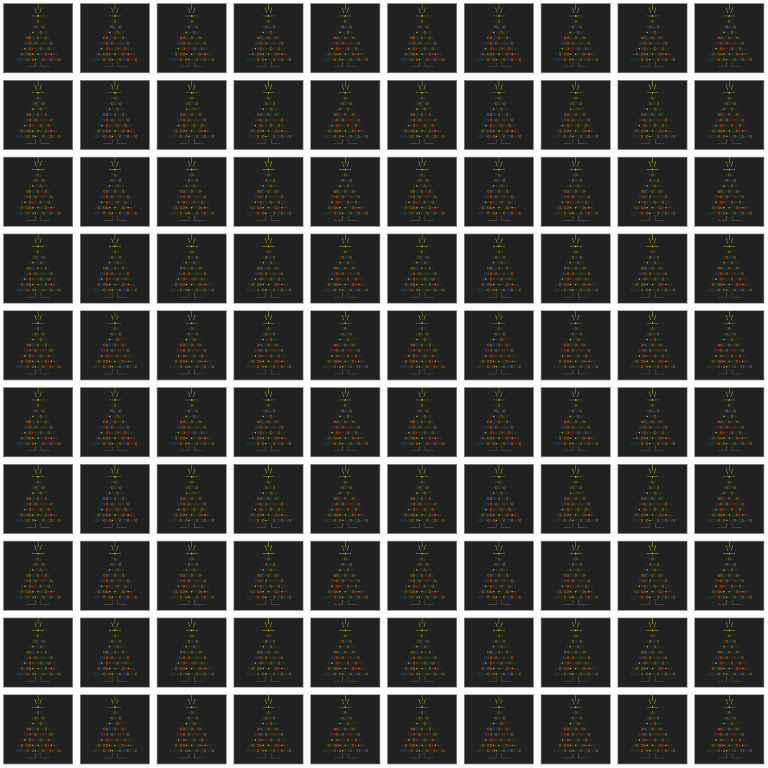
Write a Shadertoy shader that draws this pattern.

```glsl
// A ten by ten grid of dark panels on white, each with a small tree of glyphs.
// Every panel is one wrapped cell: chevrons, rings and dots fill a triangle of
// rows and columns, with a rayed star on top and a thin grey trunk below.

const float REPEATS = 10.0;
const float ROWS = 8.0;
const vec2 GLYPH_STEP = vec2(0.0345, 0.071);
const float STAR_DEPTH = 0.208;   // distance of the star from the cell top
const float TREE_X = 0.4965;
const float HALF_STROKE = 0.003;

const vec3 WHITE = vec3(0.985);
const vec3 PANEL = vec3(0.13);
const vec3 GREEN = vec3(0.13, 0.32, 0.10);
const vec3 ORANGE = vec3(0.72, 0.40, 0.05);
const vec3 RED = vec3(0.80, 0.06, 0.05);
const vec3 BLUE = vec3(0.05, 0.27, 0.62);
const vec3 YELLOW = vec3(0.85, 0.83, 0.18);
const vec3 GREY = vec3(0.50);

float hash(vec2 p) {
    return fract(sin(dot(p, vec2(12.9898, 78.233))) * 43758.5453);
}

float segment(vec2 p, vec2 a, vec2 b) {
    vec2 ab = b - a;
    return length(p - a - ab * clamp(dot(p - a, ab) / dot(ab, ab), 0.0, 1.0));
}

// Coverage of a shape from its signed distance
float fill(float d, float px) {
    return clamp(0.5 - d / px, 0.0, 1.0);
}

float stroke(float d, float px) {
    return fill(d - HALF_STROKE, px);
}

float ring(vec2 p, float radius) {
    return abs(length(p * vec2(1.0, 0.85)) - radius);
}

// Opens away from the trunk, with its tip at +x
float chevron(vec2 p) {
    return segment(vec2(p.x, abs(p.y)), vec2(0.009, 0.0), vec2(-0.009, 0.013));
}

// Foliage and ornaments; p is measured from the star, with y downwards
vec3 drawTree(vec3 base, vec2 p, float px) {
    vec2 id = floor(p / GLYPH_STEP + 0.5);
    vec2 q = p - id * GLYPH_STEP;
    if (id.y < 1.0 || id.y > ROWS || abs(id.x) > id.y) return base;

    bool spaced = mod(id.x + id.y - 1.0, 3.0) < 0.5;
    if (!spaced && hash(id + 31.0) > 0.15) {
        float facing = id.x < 0.0 ? 1.0 : -1.0;
        float leaf = chevron(vec2(q.x * facing, q.y));
        return mix(base, GREEN, stroke(leaf, px));
    }

    float kind = id.y < 1.5 ? 0.0 : hash(id + 7.0);
    if (kind > 0.80) return mix(base, YELLOW, fill(length(q) - 0.008, px));
    if (kind > 0.62) return mix(base, BLUE, stroke(ring(q, 0.014), px));
    if (kind > 0.42 && id.y > 4.5) {
        return mix(base, RED, fill(length(q) - 0.012, px));
    }
    return mix(base, ORANGE, stroke(ring(q, 0.011), px));
}

// Star with an upright ray, two slanted rays and a dashed bar
vec3 drawStar(vec3 base, vec2 p, float px) {
    vec2 m = vec2(abs(p.x), p.y);
    float rays = segment(m, vec2(0.0, -0.155), vec2(0.0, -0.085));
    rays = min(rays, segment(m, vec2(0.043, -0.105), vec2(0.023, -0.045)));
    float bar = segment(m, vec2(0.023, 0.0), vec2(0.038, 0.0));
    bar = min(bar, segment(m, vec2(0.055, 0.0), vec2(0.072, 0.0)));
    base = mix(base, YELLOW, 0.75 * stroke(min(rays, bar), px));
    return mix(base, YELLOW, fill(length(p) - 0.010, px));
}

// Two uprights and a broken ground line
vec3 drawTrunk(vec3 base, vec2 p, float px) {
    vec2 m = vec2(abs(p.x), p.y);
    float d = segment(m, vec2(0.036, 0.605), vec2(0.036, 0.660));
    d = min(d, segment(m, vec2(0.050, 0.662), vec2(0.070, 0.662)));
    d = min(d, segment(m, vec2(0.085, 0.662), vec2(0.108, 0.662)));
    d = min(d, segment(m, vec2(0.125, 0.662), vec2(0.145, 0.662)));
    return mix(base, GREY, 0.7 * stroke(d, px));
}

void mainImage(out vec4 fragColor, in vec2 fragCoord) {
    vec2 cell = fract(fragCoord / iResolution.xy * REPEATS);
    float px = REPEATS / min(iResolution.x, iResolution.y);

    vec2 p = vec2(cell.x - TREE_X, 1.0 - cell.y - STAR_DEPTH);
    vec3 panel = drawTree(PANEL, p, px);
    panel = drawStar(panel, p, px);
    panel = drawTrunk(panel, p, px);

    // Square panel with a soft grey rim
    vec2 edge = abs(cell - vec2(0.496, 0.503)) - 0.451;
    float inside = fill(max(edge.x, edge.y), max(px, 0.02));
    fragColor = vec4(mix(WHITE, panel, inside), 1.0);
}
```
